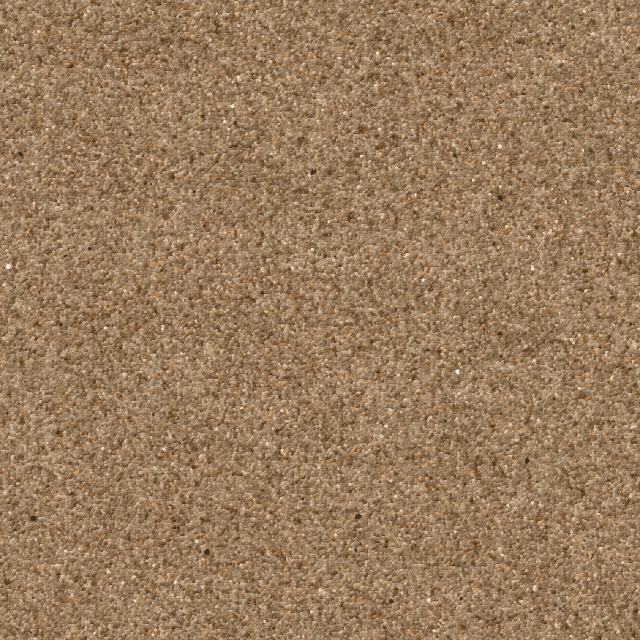
Give the GLSL for this texture, as a WebGL 2 fragment shader.

```glsl
#version 300 es
precision highp float;
// Fine brown sand: lit grains, soft mottling, dark clumps and rare pale or dark pebbles.

uniform vec2 u_resolution;
out vec4 fragColor;

const vec3 SAND = vec3(0.632, 0.520, 0.401);
const vec3 RUST_SHIFT = vec3(0.05, -0.01, -0.07);
const vec3 PALE_PEBBLE = vec3(0.93, 0.91, 0.87);
const vec3 DARK_PEBBLE = vec3(0.19, 0.13, 0.08);
const vec2 LIGHT = vec2(-0.6, 0.8);

const float GRAIN_CELLS = 235.0;   // grains across the canvas
const float GRAIN_CONTRAST = 0.18;
const float GRAIN_RELIEF = 0.15;
const float GAP_SHADOW = 0.10;
const float GLINT = 0.17;
const float RUST_RATE = 0.07;
const float GLINT_RATE = 0.025;
const float FINE_MOTTLE = 0.12;
const float MID_MOTTLE = 0.08;
const float BROAD_MOTTLE = 0.04;
const float CLUMP_SHADOW = 0.13;
const int SAMPLES = 2;             // supersamples per axis

// Three random values in 0..1 for a cell
vec3 hash3(vec2 cell, float seed) {
    uvec3 v = uvec3(ivec3(vec3(cell, seed)));
    v = v * 1664525u + 1013904223u;
    v.x += v.y * v.z; v.y += v.z * v.x; v.z += v.x * v.y;
    v ^= v >> 16u;
    v.x += v.y * v.z; v.y += v.z * v.x; v.z += v.x * v.y;
    return vec3(v >> 8u) / 16777216.0;
}

float cornerSlope(vec2 cell, vec2 offset, float seed) {
    float angle = 6.28318 * hash3(cell, seed).x;
    return dot(vec2(cos(angle), sin(angle)), offset);
}

float gradientNoise(vec2 p, float seed) {
    vec2 i = floor(p), f = fract(p);
    vec2 w = f * f * f * (f * (f * 6.0 - 15.0) + 10.0);
    vec2 x = vec2(1.0, 0.0);
    float low = mix(cornerSlope(i, f, seed), cornerSlope(i + x, f - x, seed), w.x);
    float high = mix(cornerSlope(i + x.yx, f - x.yx, seed),
                     cornerSlope(i + 1.0, f - 1.0, seed), w.x);
    return mix(low, high, w.y);
}

// Cellular grains, each with its own tone, tilt of light and tint
vec3 grainColor(vec2 uv) {
    vec2 p = uv * GRAIN_CELLS;
    vec2 base = floor(p);
    vec2 nearestCell = base, toPoint = vec2(0.0);
    float nearest = 8.0, second = 8.0;
    for (int y = -1; y <= 1; y++) {
        for (int x = -1; x <= 1; x++) {
            vec2 cell = base + vec2(x, y);
            vec2 offset = p - cell - hash3(cell, 1.0).xy;
            float d = length(offset);
            if (d < nearest) {
                second = nearest;
                nearest = d;
                nearestCell = cell;
                toPoint = offset;
            } else {
                second = min(second, d);
            }
        }
    }
    vec3 tone = hash3(nearestCell, 2.0);
    vec3 kind = hash3(nearestCell, 3.0);
    float shade = GRAIN_CONTRAST * (tone.x + tone.y - 1.0);
    shade += GRAIN_RELIEF * dot(toPoint, LIGHT);
    shade -= GAP_SHADOW * (1.0 - smoothstep(0.0, 0.25, second - nearest));
    shade += GLINT * step(kind.x, GLINT_RATE);
    vec3 tint = RUST_SHIFT * (step(kind.y, RUST_RATE) + 0.3 * (tone.z - 0.5));
    return SAND + shade + tint;
}

// Coverage of sparse, slightly ragged pebbles, at most one per cell
float pebbles(vec2 uv, float cells, float rate, float radius, float seed, float pixel) {
    vec2 cell = floor(uv * cells);
    vec3 place = hash3(cell, seed);
    vec3 form = hash3(cell, seed + 1.0);
    vec2 offset = uv - (cell + 0.2 + 0.6 * place.xy) / cells;
    float angle = 6.28318 * form.x;
    vec2 axis = vec2(cos(angle), sin(angle));
    offset = vec2(dot(offset, axis), dot(offset, vec2(-axis.y, axis.x)));
    offset.y *= 1.0 + 0.5 * form.y;
    float size = radius * mix(0.35, 1.0, form.z * form.z);
    float ragged = 0.6 * size * gradientNoise(uv * 260.0, seed);
    float d = length(offset) - size + ragged;
    return step(place.z, rate) * (1.0 - smoothstep(-0.5 * pixel, 0.5 * pixel, d));
}

vec3 sandColor(vec2 uv, float pixel) {
    vec3 color = grainColor(uv);
    color += FINE_MOTTLE * gradientNoise(uv * 125.0, 11.0);
    color += MID_MOTTLE * gradientNoise(uv * 48.0, 12.0);
    color += BROAD_MOTTLE * gradientNoise(uv * 9.0, 13.0);
    color -= CLUMP_SHADOW * smoothstep(0.22, 0.5, gradientNoise(uv * 72.0, 14.0));
    color = mix(color, DARK_PEBBLE, 0.85 * pebbles(uv, 24.0, 0.055, 0.0055, 21.0, pixel));
    return mix(color, PALE_PEBBLE, pebbles(uv, 20.0, 0.045, 0.0043, 31.0, pixel));
}

void main() {
    float pixel = 1.0 / min(u_resolution.x, u_resolution.y);
    vec3 sum = vec3(0.0);
    for (int y = 0; y < SAMPLES; y++) {
        for (int x = 0; x < SAMPLES; x++) {
            vec2 jitter = (vec2(x, y) + 0.5) / float(SAMPLES) - 0.5;
            sum += sandColor((gl_FragCoord.xy + jitter) * pixel, pixel);
        }
    }
    fragColor = vec4(clamp(sum / float(SAMPLES * SAMPLES), 0.0, 1.0), 1.0);
}
```
